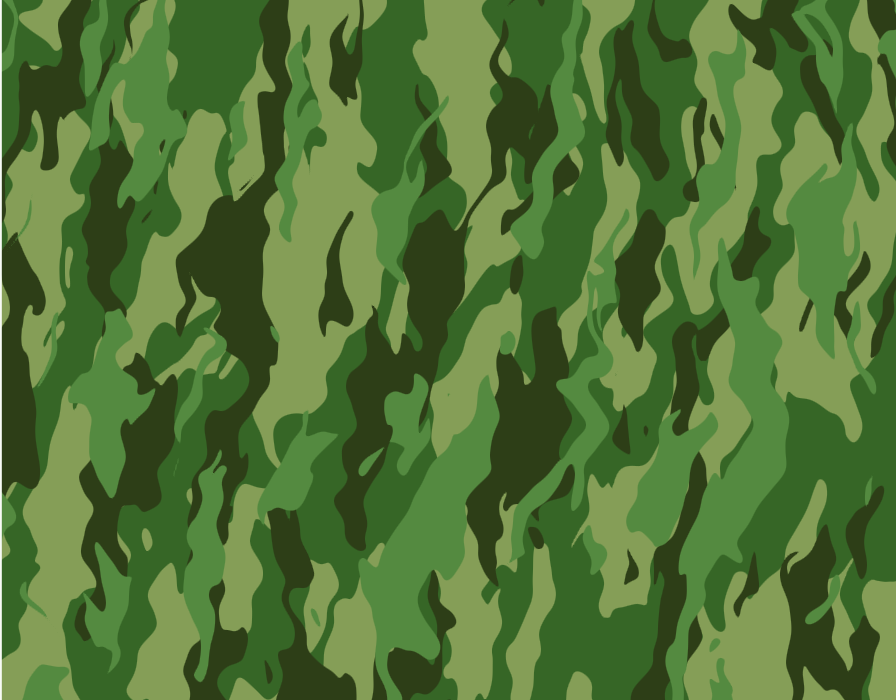
Reproduce this pattern procedurally as a Shadertoy shader.

```glsl
// Woodland camouflage: tall wavy patches in three greens over a pale ground.
// Each layer is vertically stretched gradient noise, bent by a slow and a fine
// warp, then cut at a threshold that sets how much area the layer covers.

const vec3 PALE_GREEN  = vec3(0.52, 0.62, 0.34);
const vec3 DEEP_GREEN  = vec3(0.21, 0.40, 0.15);
const vec3 DARK_OLIVE  = vec3(0.175, 0.245, 0.09);
const vec3 FRESH_GREEN = vec3(0.33, 0.54, 0.25);
const vec3 PAPER       = vec3(0.97, 0.98, 0.96);
const float MARGIN     = 0.0026;

// Integer hash of a lattice cell and a seed, giving two values in -1..1.
vec2 hashCell(vec2 cell, int seed) {
    uvec3 v = uvec3(ivec3(ivec2(cell), seed));
    v = v * 1664525u + 1013904223u;
    v.x += v.y * v.z; v.y += v.z * v.x; v.z += v.x * v.y;
    v ^= v >> 16u;
    v.x += v.y * v.z; v.y += v.z * v.x;
    return vec2(v.xy >> 8u) / 8388608.0 - 1.0;
}

// Contribution of one lattice corner: its unit gradient along the offset.
float cornerSlope(vec2 cell, vec2 offset, int seed) {
    return dot(normalize(hashCell(cell, seed) + 1e-4), offset);
}

// Smooth gradient noise, centred on zero.
float gradientNoise(vec2 p, int seed) {
    vec2 cell = floor(p), f = p - cell;
    vec2 s = f * f * f * (f * (f * 6.0 - 15.0) + 10.0);
    vec2 e = vec2(0.0, 1.0);
    float low  = mix(cornerSlope(cell, f, seed),
                     cornerSlope(cell + e.yx, f - e.yx, seed), s.x);
    float high = mix(cornerSlope(cell + e, f - e, seed),
                     cornerSlope(cell + 1.0, f - 1.0, seed), s.x);
    return mix(low, high, s.y);
}

// Height field of one layer: broad patches plus narrow fingers.
float patchField(vec2 p, vec2 patchSize, int seed) {
    // slow bends of the whole strip, then ripples along its edges
    p.x += 0.10 * gradientNoise(p / vec2(0.40, 0.32) + 3.3, seed + 1);
    vec2 ripple = vec2(gradientNoise(p / vec2(0.10, 0.060), seed + 2),
                       gradientNoise(p / vec2(0.045, 0.12), seed + 3));
    p += vec2(0.036, 0.12) * ripple;

    // lean to the right going up
    p.x -= 0.15 * p.y;
    float broad   = gradientNoise(p / patchSize + 0.37, seed + 4);
    float fingers = gradientNoise(p / (patchSize * vec2(0.40, 0.42)), seed + 5);
    return broad + 0.44 * fingers;
}

// Paints a layer wherever its field rises above the threshold.
vec3 paintLayer(vec3 below, vec3 paint, float field, float threshold) {
    float height = field - threshold;
    float coverage = clamp(height / max(fwidth(field), 1e-5) + 0.5, 0.0, 1.0);
    return mix(below, paint, coverage);
}

void mainImage(out vec4 fragColor, in vec2 fragCoord) {
    vec2 p = fragCoord / iResolution.y;

    // shared shade gathers the dark layers and pushes the bright one away
    float shade = 0.30 * gradientNoise(p / vec2(0.21, 0.36) + 7.6, 5);
    float deep  = patchField(p, vec2(0.090, 0.29), 11) + shade;
    float dark  = patchField(p, vec2(0.084, 0.32), 47) + shade;
    float fresh = patchField(p, vec2(0.082, 0.29), 83) - shade;

    // layers from back to front
    vec3 color = PALE_GREEN;
    color = paintLayer(color, DEEP_GREEN, deep, 0.0);
    color = paintLayer(color, DARK_OLIVE, dark, 0.125);
    color = paintLayer(color, FRESH_GREEN, fresh, 0.215);

    // thin paper margin at the left
    color = paintLayer(color, PAPER, MARGIN - p.x, 0.0);

    fragColor = vec4(color, 1.0);
}
```
